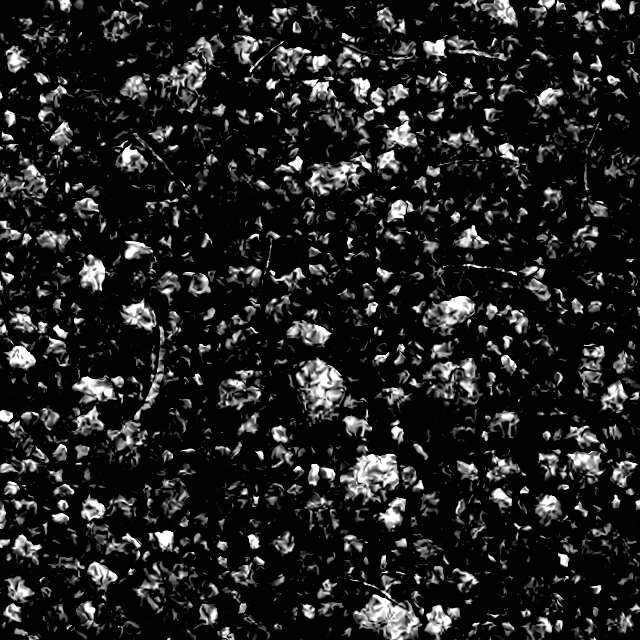
A Shadertoy shader for this texture:

```glsl
// Dark, high-contrast bed of crushed stones with a few pale twigs.
// Three jittered grids of chipped polygons are painted from fine to coarse,
// each with facets and a contact shadow; speckled grain is added on top.

const float TAU = 6.28319;
const float SOIL = -0.6;                  // below zero: grain stays black
const vec2 LIGHT = vec2(0.35, 0.94);

float hash(vec2 p) {
    vec3 q = fract(p.xyx * vec3(0.1031, 0.1030, 0.0973));
    q += dot(q, q.yzx + 33.33);
    return fract((q.x + q.y) * q.z);
}

float noise(vec2 p) {
    vec2 i = floor(p), f = fract(p);
    f = f * f * (3.0 - 2.0 * f);
    float low = mix(hash(i), hash(i + vec2(1, 0)), f.x);
    float high = mix(hash(i + vec2(0, 1)), hash(i + vec2(1, 1)), f.x);
    return mix(low, high, f.y);
}

vec2 rotate(vec2 p, float angle) {
    float c = cos(angle), s = sin(angle);
    return vec2(c * p.x - s * p.y, s * p.x + c * p.y);
}

// Irregular convex polygon: x is the distance, y the light on the nearest facet
vec2 chippedStone(vec2 q, vec2 id, float radius, vec2 light) {
    vec2 result = vec2(-10.0, 0.0);
    for (int k = 0; k < 7; k++) {
        vec2 key = id + float(k) * vec2(17.0, 5.0);
        float angle = (float(k) + 0.8 * hash(key)) * TAU / 7.0;
        vec2 side = vec2(cos(angle), sin(angle));
        float d = dot(q, side) - radius * mix(0.7, 1.0, hash(key + 71.0));
        if (d > result.x) result = vec2(d, dot(side, light));
    }
    return result;
}

// Paints one grid of stones over the shade below it
float paintStones(float shade, vec2 p, float cells, float presence,
                  float brightness, float seed, float pixel) {
    vec2 g = p * cells, cell = floor(g);
    float blur = pixel * cells;
    for (int y = 1; y >= -1; y--)
    for (int x = -1; x <= 1; x++) {
        vec2 home = cell + vec2(x, y), id = home + seed;
        if (hash(id + 3.0) > presence) continue;
        vec2 jitter = vec2(hash(id + 11.0), hash(id + 23.0)) - 0.5;
        float angle = hash(id + 37.0) * TAU;
        float radius = mix(0.34, 0.58, hash(id + 41.0));
        vec2 offset = g - home - 0.5 - 0.5 * jitter;
        vec2 q = rotate(offset, angle);
        q.y *= mix(1.0, 1.6, hash(id + 53.0));
        vec2 stone = chippedStone(q, id, radius, rotate(LIGHT, angle));

        // Contact shadow, wider on the side away from the light
        float away = 0.5 - 0.5 * clamp(dot(offset, LIGHT) / radius, -1.0, 1.0);
        float shadow = 1.0 - smoothstep(0.0, mix(0.07, 0.2, away), stone.x);
        shade = mix(shade, SOIL, 0.85 * shadow);

        // Tone, domed light, bevelled facets and worn rim
        float depth = stone.x / radius;
        float tone = mix(-0.3, 0.7, hash(id + 61.0)) + brightness;
        tone += 0.25 * dot(offset, LIGHT) / radius;
        tone += 0.28 * stone.y * smoothstep(-0.45, -0.2, depth);
        tone -= 0.35 * smoothstep(-0.25, 0.0, depth);
        shade = mix(shade, tone, 1.0 - smoothstep(-blur, blur, stone.x));
    }
    return shade;
}

// Paints sparse, bent, tapering twigs
float paintTwigs(float shade, vec2 p, float cells, float presence,
                 float seed, float pixel) {
    vec2 g = p * cells, cell = floor(g);
    float blur = pixel * cells;
    for (int y = -1; y <= 1; y++)
    for (int x = -1; x <= 1; x++) {
        vec2 home = cell + vec2(x, y), id = home + seed;
        if (hash(id + 7.0) > presence) continue;
        vec2 q = rotate(g - home - 0.5, hash(id + 13.0) * TAU);
        q.y += (hash(id + 19.0) - 0.5) * 1.6 * q.x * q.x;
        float reach = mix(0.2, 0.45, hash(id + 29.0));
        float width = mix(0.008, 0.035, pow(hash(id + 31.0), 3.0));
        float along = clamp(q.x, -reach, reach);
        float d = length(q - vec2(along, 0.0)) - width * (1.0 - 0.4 * along / reach);
        shade = mix(shade, SOIL, 0.7 * (1.0 - smoothstep(0.0, 0.035, d)));
        float tone = mix(0.15, 0.75, hash(id + 43.0)) + 0.2 * q.y / width;
        shade = mix(shade, tone, 1.0 - smoothstep(-blur, blur, d));
    }
    return shade;
}

// Fine mineral speckle around zero
float mineralGrain(vec2 p) {
    return 1.15 * (noise(p * 215.0) - 0.5) + 0.85 * (noise(p * 105.0 + 9.0) - 0.5)
         + 0.55 * (noise(p * 42.0 + 4.0) - 0.5);
}

void mainImage(out vec4 fragColor, in vec2 fragCoord) {
    float pixel = 1.0 / iResolution.y;
    vec2 p = fragCoord * pixel;

    // Ragged outlines
    vec2 ragged = vec2(noise(p * 60.0), noise(p * 60.0 + 40.0)) - 0.5;
    vec2 fray = vec2(noise(p * 150.0 + 7.0), noise(p * 150.0 + 80.0)) - 0.5;
    vec2 w = p + 0.011 * ragged + 0.004 * fray;

    float shade = SOIL;
    shade = paintStones(shade, w, 36.0, 0.92, -0.05, 100.0, pixel);
    shade = paintStones(shade, w, 17.0, 0.72, 0.0, 200.0, pixel);
    shade = paintStones(shade, w, 9.0, 0.3, 0.02, 300.0, pixel);
    shade = paintTwigs(shade, p + 0.3 * (w - p), 6.0, 0.3, 400.0, pixel);

    // Uneven light over the bed, then speckle
    shade += 0.45 * (noise(p * 4.0 + 2.0) - 0.5);
    float value = shade + mineralGrain(w);
    fragColor = vec4(vec3(clamp(value, 0.006, 1.0)), 1.0);
}
```
